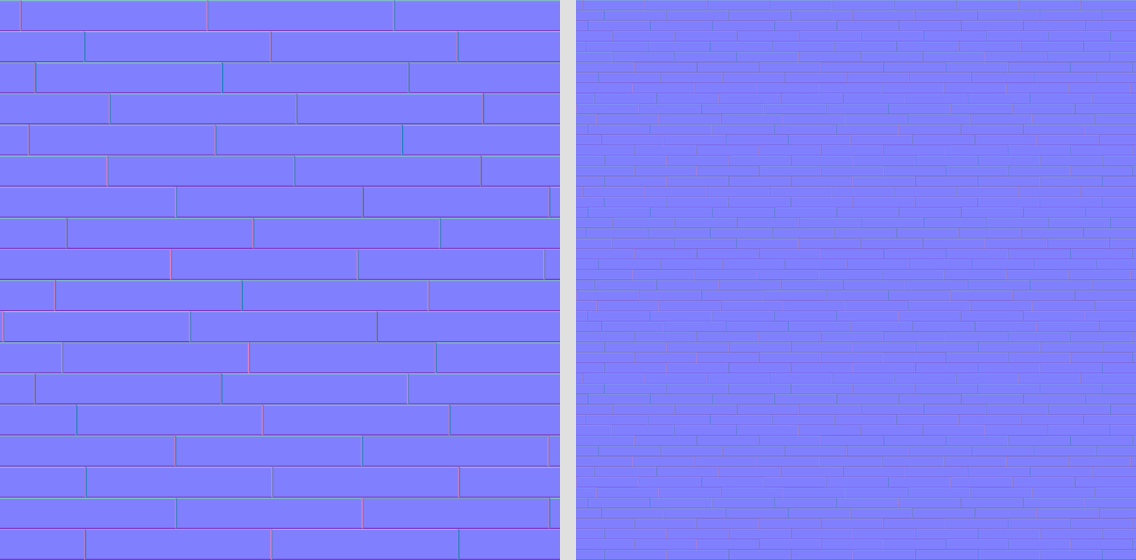
Left, the tile; right, the same tile 3 across and 3 down.
Give the GLSL for this texture map, as a WebGL 2 fragment shader.

```glsl
#version 300 es
precision highp float;

uniform vec2 u_resolution;
out vec4 fragColor;

const vec2 PLANKS = vec2(3.0, 18.0);   // planks across, rows up
const float BEVEL_WIDTH = 0.0022;      // in canvas units
const float BEVEL_FACING = 0.58;       // z of the normal on a bevel
const int SAMPLES = 4;                 // per pixel side

// Sideways shift of each row, in plank lengths, bottom row first
const float STAGGER[18] = float[18](
    0.455, 0.943, 0.459, 0.939, 0.408, 0.186, 0.334, 0.018, 0.295,
    0.916, 0.357, 0.943, 0.576, 0.154, 0.588, 0.189, 0.451, 0.111);

float hash(vec2 cell, float seed) {
    vec3 p = fract(vec3(cell, seed) * vec3(0.1031, 0.1030, 0.0973) + 0.137);
    p += dot(p, p.yzx + 33.33);
    return fract((p.x + p.y) * p.z);
}

vec3 encodeNormal(vec3 normal) {
    return 0.5 + 0.5 * normal;
}

// Normal on the bevel nearest to a point inside one plank
vec3 bevelNormal(vec2 local, vec2 size, vec2 cell) {
    vec2 low = local * size;
    vec2 high = size - low;
    vec2 nearest = min(low, high);
    if (min(nearest.x, nearest.y) > BEVEL_WIDTH) return vec3(0.0, 0.0, 1.0);

    if (nearest.y < nearest.x) {
        // Long edges: the upper one faces up, the lower one down
        float upperTilt = mix(0.22, 0.58, hash(cell, 1.0));
        float lowerTilt = mix(0.40, 0.60, hash(cell, 2.0));
        float tilt = high.y < low.y ? upperTilt : -lowerTilt;
        return vec3(0.0, tilt, BEVEL_FACING);
    }
    // Butt joints: both sides share one height step
    bool rightSide = high.x < low.x;
    float joint = mod(cell.x + (rightSide ? 1.0 : 0.0), PLANKS.x);
    float lean = hash(vec2(joint, cell.y), 3.0);
    float tilt = rightSide ? mix(0.15, 0.75, lean) : -mix(0.75, 0.15, lean);
    return vec3(tilt, 0.0, BEVEL_FACING);
}

vec3 plankColour(vec2 uv) {
    vec2 grid = fract(uv) * PLANKS;
    float row = min(floor(grid.y), PLANKS.y - 1.0);
    grid.x -= STAGGER[int(row)];
    vec2 cell = vec2(mod(floor(grid.x), PLANKS.x), row);
    return encodeNormal(bevelNormal(fract(grid), 1.0 / PLANKS, cell));
}

void main() {
    // Average a grid of samples to smooth the thin edges
    vec3 total = vec3(0.0);
    for (int j = 0; j < SAMPLES; j++) {
        for (int i = 0; i < SAMPLES; i++) {
            vec2 offset = (vec2(i, j) + 0.5) / float(SAMPLES) - 0.5;
            total += plankColour((gl_FragCoord.xy + offset) / u_resolution);
        }
    }
    fragColor = vec4(total / float(SAMPLES * SAMPLES), 1.0);
}
```
